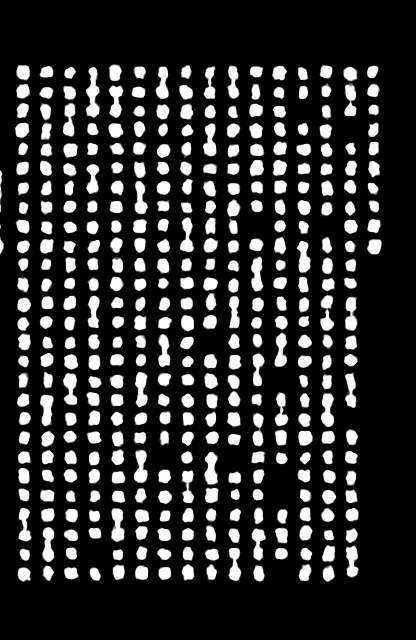
This pattern is drawn by a WebGL 2 fragment shader. Its source:

```glsl
#version 300 es
precision highp float;

#define GRID_COUNT vec2(16.0, 27.0)
#define GRID_START vec2(0.0353, 0.8867)
#define GRID_PITCH vec2(0.03652, 0.03008)
#define GRID_SHEAR 0.0045
#define LAST_COLUMN_ROWS 10.0
#define DOT_RADIUS vec2(0.0087, 0.0101)
#define SIZE_SPREAD 0.38
#define CENTER_JITTER vec2(0.0022, 0.0036)
#define EDGE_WOBBLE 0.0032
#define GAP_RATE 0.047
#define BRIDGE_RATE 0.11
#define INK vec3(0.995)

uniform vec2 u_resolution;
out vec4 fragColor;

// Integer hash: two values in 0..1 per cell and seed
vec2 hash2(vec2 cell, uint seed) {
    uvec2 v = uvec2(ivec2(cell)) + uvec2(seed * 747u, seed * 1291u);
    v = v * 1664525u + 1013904223u;
    v.x += v.y * 1664525u;
    v.y += v.x * 1664525u;
    v ^= v >> 16u;
    v.x += v.y * 1664525u;
    v.y += v.x * 1664525u;
    v ^= v >> 16u;
    return vec2(v >> 8u) / 16777216.0;
}

float valueNoise(vec2 p) {
    vec2 i = floor(p), f = fract(p);
    f = f * f * (3.0 - 2.0 * f);
    float low = mix(hash2(i, 9u).x, hash2(i + vec2(1, 0), 9u).x, f.x);
    float high = mix(hash2(i + vec2(0, 1), 9u).x, hash2(i + vec2(1, 1), 9u).x, f.x);
    return mix(low, high, f.y);
}

float smoothMin(float a, float b, float k) {
    float h = max(k - abs(a - b), 0.0) / k;
    return min(a, b) - 0.25 * h * h * k;
}

// Cells are counted from the top left; some on the right are empty
bool hasDot(vec2 cell) {
    if (any(lessThan(cell, vec2(0))) || any(greaterThanEqual(cell, GRID_COUNT))) return false;
    if (cell.x == GRID_COUNT.x - 1.0) return cell.y < LAST_COLUMN_ROWS;
    return hash2(cell, 1u).x >= GAP_RATE * smoothstep(1.0, 6.0, cell.x);
}

vec2 dotCenter(vec2 cell) {
    vec2 center = GRID_START + cell * GRID_PITCH * vec2(1, -1);
    center.x += GRID_SHEAR * (GRID_START.y - center.y);
    return center + (hash2(cell, 2u) - 0.5) * CENTER_JITTER;
}

// Uneven superellipse, from round to nearly square
float dotDistance(vec2 p, vec2 cell) {
    vec2 radius = DOT_RADIUS * (1.0 + SIZE_SPREAD * (hash2(cell, 3u) - 0.5));
    vec2 shape = hash2(cell, 4u);
    vec2 q = p - dotCenter(cell);
    q.x += q.y * (shape.y - 0.5) * 0.3;
    q = abs(q / radius);
    float power = mix(2.0, 3.2, shape.x);
    float norm = pow(pow(q.x, power) + pow(q.y, power), 1.0 / power);
    return (norm - 1.0) * min(radius.x, radius.y);
}

// Thin neck that joins a dot to the one below it
float bridgeDistance(vec2 p, vec2 cell) {
    vec2 a = dotCenter(cell), b = dotCenter(cell + vec2(0, 1));
    float t = clamp(dot(p - a, b - a) / dot(b - a, b - a), 0.0, 1.0);
    return length(p - mix(a, b, t)) - mix(0.0015, 0.005, hash2(cell, 5u).y);
}

void main() {
    vec2 p = gl_FragCoord.xy / u_resolution.y;
    vec2 grid = p - GRID_START;
    grid.x += GRID_SHEAR * grid.y;
    vec2 nearest = floor(grid / GRID_PITCH * vec2(1, -1) + 0.5);

    // Dots and necks of the nearest column
    float d = 1.0;
    for (int k = -1; k <= 1; k++) {
        vec2 cell = nearest + vec2(0, k);
        if (!hasDot(cell)) continue;
        d = smoothMin(d, dotDistance(p, cell), 0.0025);
        if (hasDot(cell + vec2(0, 1)) && hash2(cell, 5u).x < BRIDGE_RATE)
            d = smoothMin(d, bridgeDistance(p, cell), 0.0025);
    }

    // Ragged fragments at the left border
    float reach = 0.012 * (valueNoise(vec2(3.5, p.y * 110.0)) - 0.35);
    d = min(d, max(p.x - reach, abs(p.y - 0.663) - 0.07));

    // Rough outline and smooth coverage
    d += (valueNoise(p * 170.0) - 0.5) * EDGE_WOBBLE;
    float soft = 0.8 / u_resolution.y;
    fragColor = vec4(INK * (1.0 - smoothstep(-soft, soft, d)), 1.0);
}
```
